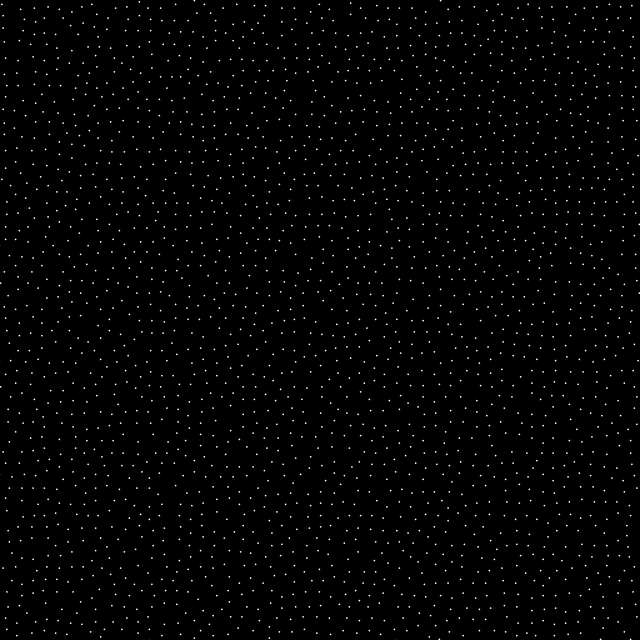
Reproduce this pattern procedurally as a Shadertoy shader.

```glsl
#define CELLS 49.0          // dots along one side of the canvas
#define JITTER 0.95         // initial scatter inside a cell
#define REACH 0.95          // distance below which dots repel, in cells
#define PUSH 0.4            // strength of one repulsion step
#define STEPS 3             // repulsion steps
#define SIDE (2 * STEPS + 3) // side of the local block of cells
#define LATTICE 512.0       // dot centres sit on this fine lattice
#define DOT_RADIUS 0.63     // in lattice units
#define BACKGROUND vec3(0.0)
#define DOT_COLOR vec3(1.0)

vec2 hash22(vec2 p) {
    vec3 q = fract(vec3(p.xyx) * vec3(0.1031, 0.1030, 0.0973));
    q += dot(q, q.yzx + 33.33);
    return fract((q.xx + q.yz) * q.zy);
}

// Random point of a cell, in cell units
vec2 scatter(vec2 cell) {
    return cell + 0.5 + JITTER * (hash22(cell + 117.0) - 0.5);
}

// Displacement that moves a away from b when they are too close
vec2 repel(vec2 a, vec2 b) {
    vec2 away = a - b;
    float dist = max(length(away), 0.001);
    return away / dist * PUSH * max(REACH - dist, 0.0);
}

void mainImage(out vec4 fragColor, in vec2 fragCoord) {
    vec2 uv = fragCoord / iResolution.y;
    float pixel = 1.0 / iResolution.y;
    vec2 corner = floor(uv * CELLS) - float(STEPS + 1);

    // One random point for each cell around this pixel
    vec2 points[SIDE * SIDE];
    for (int y = 0; y < SIDE; y++)
        for (int x = 0; x < SIDE; x++)
            points[y * SIDE + x] = scatter(corner + vec2(x, y));

    // Spread the points evenly; every step drops the outer ring of cells.
    // Results go one slot down and left, which no later cell reads again.
    int size = SIDE;
    for (int s = 0; s < STEPS; s++) {
        size -= 2;
        for (int y = 0; y < size; y++)
            for (int x = 0; x < size; x++) {
                vec2 self = points[(y + 1) * SIDE + x + 1];
                vec2 moved = self;
                for (int j = 0; j < 3; j++)
                    for (int i = 0; i < 3; i++)
                        if (i != 1 || j != 1)
                            moved += repel(self, points[(y + j) * SIDE + x + i]);
                points[y * SIDE + x] = moved;
            }
    }

    // Distance to the nearest dot centre
    float nearest = 1.0;
    for (int y = 0; y < 3; y++)
        for (int x = 0; x < 3; x++) {
            vec2 spot = points[y * SIDE + x] / CELLS;
            vec2 centre = (floor(spot * LATTICE) + 0.5) / LATTICE;
            nearest = min(nearest, distance(uv, centre));
        }

    // Disc with an edge one pixel wide
    float cover = clamp(0.5 + (DOT_RADIUS / LATTICE - nearest) / pixel, 0.0, 1.0);
    fragColor = vec4(mix(BACKGROUND, DOT_COLOR, cover), 1.0);
}
```
